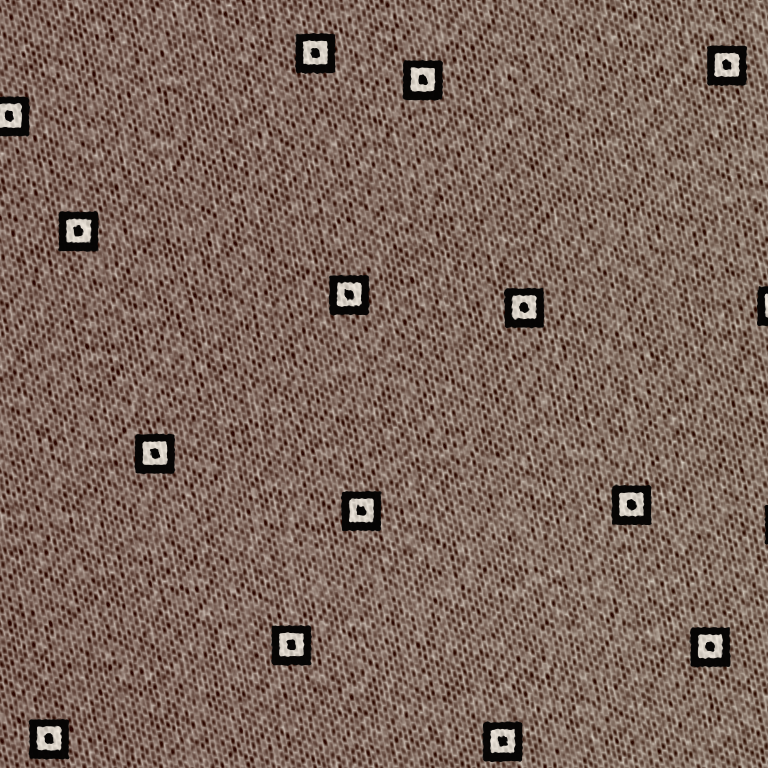
This pattern is drawn by a Shadertoy shader. Its source:

```glsl
// Taupe satin cloth with scattered small woven squares: black frame, pale ring, dark eye.
// The weave is a staggered grid of slanted dark dashes plus streaky gradient noise;
// the squares sit one per cell of a loose grid, shifted by a hash.

vec2 hash2(vec2 p) {
    vec3 q = fract(p.xyx * vec3(0.1031, 0.1030, 0.0973));
    q += dot(q, q.yzx + 33.33);
    return fract((q.xx + q.yz) * q.zy);
}

float gradientNoise(vec2 p) {
    vec2 i = floor(p), f = p - i;
    vec2 u = f * f * f * (f * (f * 6.0 - 15.0) + 10.0);
    vec2 e = vec2(0.0, 1.0);
    float a = dot(hash2(i + e.xx) * 2.0 - 1.0, f - e.xx);
    float b = dot(hash2(i + e.yx) * 2.0 - 1.0, f - e.yx);
    float c = dot(hash2(i + e.xy) * 2.0 - 1.0, f - e.xy);
    float d = dot(hash2(i + e.yy) * 2.0 - 1.0, f - e.yy);
    return mix(mix(a, b, u.x), mix(c, d, u.x), u.y);
}

float roundedBox(vec2 p, vec2 halfSize, float radius) {
    vec2 q = abs(p) - halfSize + radius;
    return length(max(q, 0.0)) + min(max(q.x, q.y), 0.0) - radius;
}

float fill(float dist, float pixel) {
    return 1.0 - smoothstep(-0.75 * pixel, 0.75 * pixel, dist);
}

// Thread brightness: 0 in the gaps, 1 on the shiniest floats
float weaveTone(vec2 uv) {
    vec2 p = vec2(uv.x + 0.2 * uv.y, uv.y);
    p += 0.0016 * vec2(gradientNoise(uv * 38.0), gradientNoise(uv * 45.0 + 70.0));
    vec2 thread = p * vec2(150.0, 88.0);
    thread.y += 0.4 * floor(thread.x);
    vec2 q = fract(thread) - 0.5;
    float dash = cos(3.1416 * q.x) * cos(3.1416 * q.y);
    float depth = 0.4 + 0.65 * hash2(floor(thread)).x;
    float streak = gradientNoise(p * vec2(170.0, 72.0) + 19.0);
    float grain = gradientNoise(p * vec2(260.0, 190.0) + 51.0);
    return 0.77 - depth * dash + 0.6 * streak + 0.3 * grain;
}

void mainImage(out vec4 fragColor, in vec2 fragCoord) {
    vec2 uv = fragCoord / iResolution.y;
    float pixel = 1.0 / iResolution.y;

    // Cloth with a faint, broad sheen
    float tone = weaveTone(uv);
    float sheen = 0.08 * (uv.x - 0.5) + 0.06 * gradientNoise(uv * 2.3 + 4.0);
    vec3 gapBrown = vec3(0.29, 0.165, 0.125);
    vec3 floatBeige = vec3(0.73, 0.67, 0.63);
    vec3 color = mix(gapBrown, floatBeige, clamp(tone + sheen, -0.3, 1.35));
    color += vec3(-0.008, 0.004, -0.006) * smoothstep(0.2, 1.0, uv.x);

    // One square in each cell of a row-shifted grid
    vec2 grid = uv / 0.267 + vec2(0.1, 0.15);
    grid.x += 0.37 * floor(grid.y);
    vec2 cell = floor(grid);
    vec2 jitter = 0.56 * (hash2(cell + 7.0) - 0.5);
    vec2 p = (grid - cell - 0.5 - jitter) * 0.267;

    // Thread steps roughen every outline
    vec2 rough = vec2(gradientNoise(uv * 190.0), gradientNoise(uv * 190.0 + 33.0));
    vec2 w = p + 0.0022 * rough;
    float frame = roundedBox(w, vec2(0.0257), 0.003);
    float ring = roundedBox(w - vec2(0.0, 0.001), vec2(0.0158, 0.0152), 0.003);
    vec2 eyePos = p + 0.003 * rough - vec2(0.0, 0.0005);
    eyePos.x += 0.15 * eyePos.y;
    float eye = roundedBox(eyePos, vec2(0.0056, 0.0064), 0.004);

    vec3 black = vec3(0.025, 0.018, 0.016) + 0.02 * max(tone - 0.5, 0.0);
    vec3 ivory = vec3(0.85, 0.82, 0.78) + 0.16 * (tone - 0.45);
    color = mix(color, black, fill(frame, pixel));
    color = mix(color, ivory, fill(ring, pixel));
    color = mix(color, black, fill(eye, pixel));

    fragColor = vec4(clamp(color, 0.0, 1.0), 1.0);
}
```
